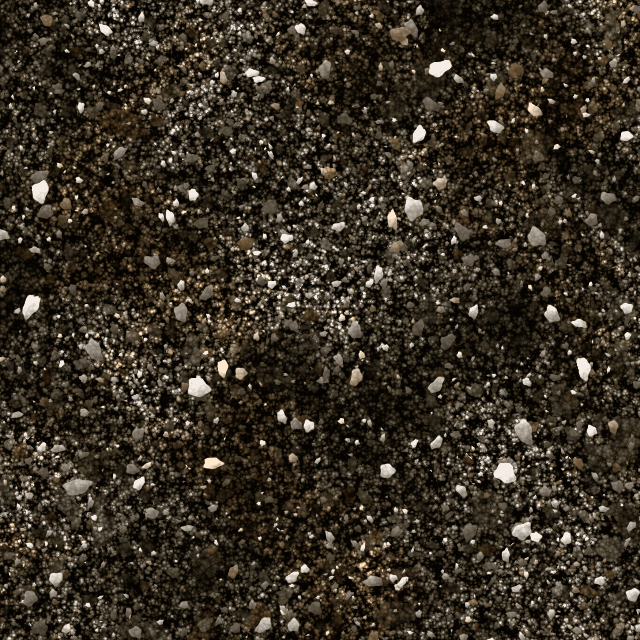
Give the GLSL for this texture, as a WebGL 2 fragment shader.

```glsl
#version 300 es
precision highp float;
// Dark potting soil: crumbs and clods with pale grit, bright specks and thin root fibres.

uniform vec2 u_resolution;
out vec4 fragColor;

const float TAU = 6.2831853;
const float SOFTNESS = 0.0028;        // edge blur, in canvas heights
const vec2 LIGHT = vec2(-0.35, 0.94); // direction towards the light
const float GROUND_TONE = 0.55;       // mean position of the ground on the ramp
const float GROUND_CONTRAST = 2.3;
const float HOLLOW_DEPTH = 0.42;      // strength of the broad dark areas
const float SHADOW = 0.4;
const int FIBRES = 26;
const vec3 WARM_TINT = vec3(1.13, 0.94, 0.66);
const vec3 RAMP[6] = vec3[6](
  vec3(0.05, 0.035, 0.012), vec3(0.165, 0.135, 0.085), vec3(0.28, 0.25, 0.19),
  vec3(0.44, 0.40, 0.35), vec3(0.67, 0.64, 0.59), vec3(0.96, 0.93, 0.90));

vec4 hash4(vec2 p) {
  vec4 q = fract(p.xyxy * vec4(0.1031, 0.1030, 0.0973, 0.1099));
  q += dot(q, q.wzxy + 33.33);
  return fract((q.xxyz + q.yzzw) * q.zywx);
}

mat2 rotation(float a) {
  return mat2(cos(a), -sin(a), sin(a), cos(a));
}

// Cellular noise: distance to the nearest point and that point's random value
vec2 cellular(vec2 p) {
  vec2 cell = floor(p), nearest = vec2(9.0, 0.0);
  for (int y = -1; y <= 1; y++)
    for (int x = -1; x <= 1; x++) {
      vec2 id = cell + vec2(x, y);
      vec4 h = hash4(id + 11.0);
      float d = length(id + h.xy - p);
      if (d < nearest.x) nearest = vec2(d, h.z);
    }
  return nearest;
}

// Broad irregular areas from layered sines, about -1 to 1
float patches(vec2 p) {
  p += 0.06 * sin(p.yx * 17.0 + vec2(1.0, 4.0));
  return (sin(p.x * 7.0 + 2.0 * sin(p.y * 6.0 + 0.8))
        + sin(p.y * 13.0 - 1.7 * sin(p.x * 8.0 + 2.1))
        + 0.9 * sin(dot(p, vec2(19.0, 23.0)) + 2.0 * sin(p.x * 21.0))) / 2.4;
}

// Lays one size of grain over the soil; soil.x is tone on the ramp, soil.y is warmth
void scatter(inout vec2 soil, vec2 p, float cells, float density,
             vec2 radius, vec2 tone, float seed) {
  p = p * cells + seed * 7.3;
  vec2 cell = floor(p);
  float blur = 0.5 * SOFTNESS * cells;
  for (int y = -1; y <= 1; y++)
    for (int x = -1; x <= 1; x++) {
      vec2 id = cell + vec2(x, y);
      vec4 h = hash4(id + seed * 31.0);
      if (h.z > density) continue;
      vec4 k = hash4(id + seed * 53.0 + 170.0);
      float r = mix(radius.x, radius.y, k.x * k.x);
      vec2 offset = p - id - h.xy;

      // Stretched, turned and slightly angular outline
      float stretch = mix(1.0, 1.4, k.y);
      vec2 q = rotation(h.w * TAU) * offset * vec2(stretch, 1.0 / stretch);
      float a = atan(q.y, q.x);
      float d = length(q) * (1.0 + 0.10 * sin(3.0 * a + k.y * 40.0)
                                 + 0.08 * sin(5.0 * a + k.x * 50.0));

      float mask = 1.0 - smoothstep(r - blur, r + blur, d);
      float halo = 1.0 - smoothstep(r * 0.8, r * 1.4 + 0.04, d);
      float lit = clamp(dot(offset, LIGHT) / r, -1.0, 1.0);
      float grain = mix(tone.x, tone.y, pow(k.z, 1.3)) * (0.92 + 0.17 * lit);
      float warmth = step(0.86, k.w) * mix(0.8, 0.3, smoothstep(2.0, 4.0, grain));
      soil.x *= 1.0 - SHADOW * halo * (0.6 - 0.4 * lit);
      soil = mix(soil, vec2(grain, warmth), mask);
    }
}

// Thin curved roots
void addFibres(inout vec2 soil, vec2 p) {
  for (int i = 0; i < FIBRES; i++) {
    vec4 h = hash4(vec2(i, 91.0));
    vec2 q = rotation(h.z * TAU) * (p - h.xy);
    float reach = mix(0.015, 0.055, h.w);
    q.y += 0.012 * sin(q.x * mix(25.0, 60.0, h.x) + h.y * TAU);
    float d = length(vec2(max(abs(q.x) - reach, 0.0), q.y));
    float mask = 1.0 - smoothstep(0.0003, 0.0003 + SOFTNESS * 0.7, d);
    soil = mix(soil, vec2(1.9, 0.8), 0.6 * mask);
  }
}

vec3 soilColour(vec2 soil) {
  float t = clamp(soil.x, 0.0, 4.999);
  int i = int(t);
  vec3 colour = mix(RAMP[i], RAMP[i + 1], fract(t));
  colour *= clamp(1.0 + 0.7 * min(soil.x, 0.0), 0.3, 1.0);
  return colour * mix(vec3(1.0), WARM_TINT, soil.y);
}

void main() {
  vec2 p = gl_FragCoord.xy / u_resolution.y;
  float area = patches(p);
  float warmth = 0.6 * smoothstep(-0.2, 0.9, patches(p.yx * 0.8 + 3.7));

  // Crumbly ground at two sizes
  vec2 coarse = cellular(p * 70.0), fine = cellular(p * 170.0 + 40.0);
  float bumps = 0.9 - coarse.x - fine.x + 0.5 * (coarse.y + fine.y - 1.0);
  vec2 soil = vec2(GROUND_TONE + GROUND_CONTRAST * bumps, warmth);

  // Fine crumbs, then rough dark clods and medium crumbs over them
  scatter(soil, p, 100.0, 0.55 + 0.15 * area, vec2(0.18, 0.44), vec2(0.3, 3.1), 3.0);
  scatter(soil, p, 13.0, 0.3, vec2(0.15, 0.4), vec2(0.9, 1.6), 1.0);
  soil.x += 0.55 * bumps;
  scatter(soil, p, 36.0, 0.5, vec2(0.16, 0.4), vec2(0.6, 2.6), 2.0);
  soil.x += 0.55 * bumps;
  addFibres(soil, p);
  soil.x = soil.x * (1.0 + HOLLOW_DEPTH * area) + 0.2 * area;
  soil.y = max(soil.y, 0.7 * warmth);

  // Pale specks and grit
  scatter(soil, p, 115.0, 0.11 + 0.08 * area, vec2(0.22, 0.44), vec2(2.4, 5.4), 4.0);
  scatter(soil, p, 60.0, 0.12 + 0.06 * area, vec2(0.18, 0.42), vec2(2.4, 5.4), 5.0);
  scatter(soil, p, 34.0, 0.15, vec2(0.16, 0.4), vec2(2.4, 5.8), 6.0);
  scatter(soil, p, 22.0, 0.06, vec2(0.18, 0.36), vec2(3.0, 6.0), 7.0);
  soil.x += 0.6 * bumps;

  fragColor = vec4(soilColour(soil), 1.0);
}
```
